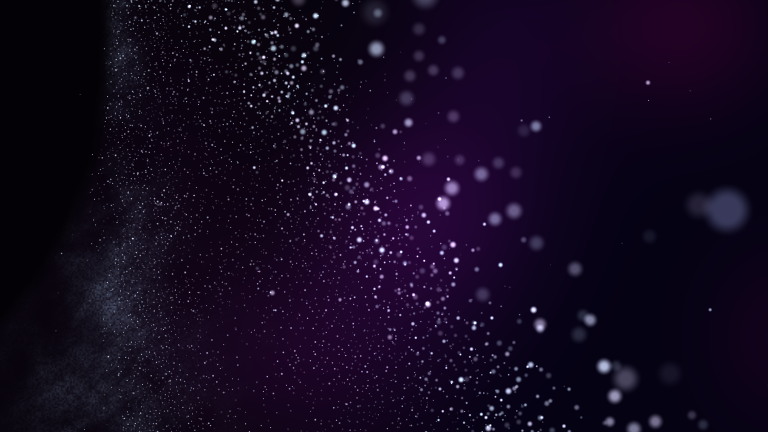
A WebGL 2 fragment shader for this background:

```glsl
#version 300 es
precision highp float;

uniform vec2 u_resolution;
out vec4 outColor;

#define NIGHT vec3(0.018, 0.008, 0.075)
#define VIOLET vec3(0.140, 0.014, 0.165)
#define MAGENTA vec3(0.130, 0.000, 0.075)
#define MIST vec3(0.150, 0.185, 0.210)
#define LILAC vec3(0.860, 0.820, 0.920)
#define ICE vec3(0.720, 0.880, 0.920)
#define DUST_GAIN 0.85
#define SPARK_GAIN 1.15
#define BOKEH_GAIN 0.85

vec3 hash3(vec2 p) {
    vec3 q = fract(p.xyx * vec3(0.1031, 0.1030, 0.0973));
    q += dot(q, q.yxz + 33.33);
    return fract((q.xxy + q.yzz) * q.zyx);
}

float noise(vec2 p) {
    vec2 i = floor(p), f = fract(p);
    f = f * f * (3.0 - 2.0 * f);
    float low = mix(hash3(i).x, hash3(i + vec2(1, 0)).x, f.x);
    float high = mix(hash3(i + vec2(0, 1)).x, hash3(i + vec2(1, 1)).x, f.x);
    return mix(low, high, f.y);
}

float fbm(vec2 p) {
    float sum = 0.0, amp = 0.5;
    for (int i = 0; i < 4; i++) {
        sum += amp * noise(p);
        p = p * 2.03 + 17.0;
        amp *= 0.5;
    }
    return sum;
}

float glow(vec2 p, vec2 center, vec2 radius) {
    vec2 d = (p - center) / radius;
    return exp(-dot(d, d));
}

// Signed distance along x from the curved rim of the dark left side
float rimDistance(vec2 p) {
    return p.x - 0.245 + 0.57 * pow(max(1.0 - p.y, 0.0), 2.8);
}

// Jittered discs along a slanted band: (x at top, slope, left width, right width)
vec3 scatter(vec2 p, float cell, float radius, float soft, float amount, vec4 band) {
    float pixel = 1.0 / u_resolution.y;
    vec2 home = floor(p / cell);
    vec3 light = vec3(0.0);
    for (int y = -1; y <= 1; y++) {
        for (int x = -1; x <= 1; x++) {
            vec2 id = home + vec2(x, y);
            vec3 place = hash3(id + 1000.0 * cell + 40.0);
            vec3 look = hash3(id + 3000.0 * cell + 191.0);
            vec2 center = (id + place.xy) * cell;
            float across = center.x - band.x - band.y * (1.0 - center.y);
            across /= across < 0.0 ? band.z : band.w;
            float chance = amount * exp(-across * across);
            chance *= smoothstep(-0.01, 0.03, rimDistance(center));
            float r = max(radius * mix(0.55, 1.2, look.x), 0.6 * pixel);
            float disc = 1.0 - smoothstep(r * (1.0 - soft) - 0.5 * pixel,
                                          r + 0.5 * pixel, length(p - center));
            float power = mix(0.2, 1.0, look.y * look.y);
            light += step(place.z, chance) * disc * power * mix(LILAC, ICE, look.z);
        }
    }
    return light;
}

vec3 backdrop(vec2 p) {
    vec3 color = mix(vec3(0.028, 0.010, 0.045), NIGHT, smoothstep(0.5, 1.3, p.x));
    color += VIOLET * 0.85 * glow(p, vec2(0.98, 0.50), vec2(0.25, 0.25));
    color += VIOLET * 0.55 * glow(p, vec2(0.72, 0.19), vec2(0.32, 0.24));
    color += VIOLET * 0.42 * glow(p, vec2(1.17, 0.88), vec2(0.24, 0.30));
    color += VIOLET * 0.15 * glow(p, vec2(0.42, 0.62), vec2(0.20, 0.30));
    color += MAGENTA * 0.85 * glow(p, vec2(1.58, 0.94), vec2(0.22, 0.20));
    color += MAGENTA * 0.40 * glow(p, vec2(1.80, 0.22), vec2(0.16, 0.20));
    return color;
}

// Grainy veil hugging the rim, widening toward the bottom
float veil(vec2 p) {
    vec2 along = mat2(0.82, -0.57, 0.57, 0.82) * p;
    float streaks = fbm(along * vec2(16.0, 42.0));
    float cloud = fbm(p * 9.0 + 5.0);
    float width = mix(0.18, 0.07, smoothstep(0.1, 0.8, p.y));
    float ridge = glow(p, vec2(0.25, p.y), vec2(width, 1.0));
    float grain = 0.45 + 1.1 * noise(p * 280.0);
    return ridge * (0.15 + 0.9 * streaks) * smoothstep(0.15, 0.75, cloud) * grain;
}

void main() {
    vec2 p = gl_FragCoord.xy / u_resolution.y;
    float inside = smoothstep(-0.02, 0.04, rimDistance(p));

    vec3 color = mix(vec3(0.012, 0.004, 0.020), backdrop(p), inside);
    color += MIST * 1.25 * veil(p) * inside;

    // Fine dust, from the rim to the bright band
    vec3 dust = scatter(p, 0.009, 0.0018, 0.6, 0.70, vec4(0.25, 0.10, 0.07, 0.14));
    dust += scatter(p, 0.013, 0.0023, 0.6, 0.75, vec4(0.46, 0.45, 0.28, 0.22));
    color += DUST_GAIN * dust;

    // Bright sparks in the diagonal band
    vec3 sparks = scatter(p, 0.019, 0.0044, 0.6, 0.70, vec4(0.50, 0.66, 0.11, 0.11));
    sparks += scatter(p, 0.027, 0.0078, 0.7, 0.65, vec4(0.55, 0.68, 0.08, 0.13));
    color += SPARK_GAIN * sparks;

    // Defocused discs drifting to the right
    vec3 bokeh = scatter(p, 0.062, 0.021, 0.75, 0.65, vec4(0.83, 0.64, 0.09, 0.16));
    bokeh += 0.50 * scatter(p, 0.130, 0.036, 0.75, 0.50, vec4(1.02, 0.60, 0.13, 0.22));
    color += BOKEH_GAIN * bokeh;

    // Large soft orb near the right side
    float orb = 1.0 - smoothstep(0.025, 0.065, distance(p, vec2(1.683, 0.514)));
    color += vec3(0.20, 0.22, 0.28) * orb;

    outColor = vec4(min(color, 1.0), 1.0);
}
```
